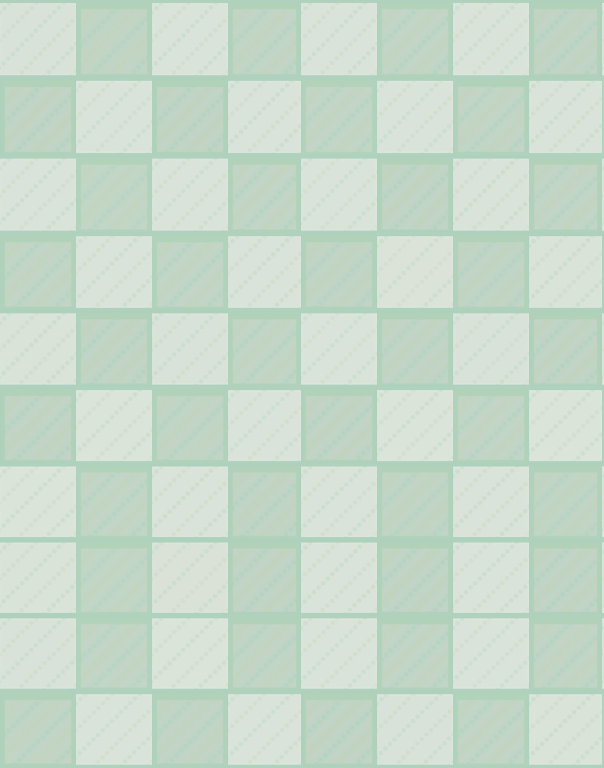
Write a WebGL 1 fragment shader that draws this pattern.

```glsl
precision highp float;
uniform vec2 u_resolution;

float hash(vec2 p) {
  return fract(sin(dot(p, vec2(41.3, 289.1))) * 4375.5);
}

// Soft-edged rectangle between two corners
float box(vec2 p, vec2 lo, vec2 hi, float soft) {
  vec2 d = min(p - lo, hi - p);
  return smoothstep(-soft, soft, min(d.x, d.y));
}

// Diagonal rows of beads: x is coverage, y alternates 0 and 1 by row
vec2 beads(vec2 p, float spacing, float radius, float soft) {
  float across = (p.x + p.y) / spacing;
  float rowId = floor(across);
  vec2 d = vec2((fract(across) - 0.5) * spacing,
                (fract((p.x - p.y) / 0.12) - 0.5) * 0.12) * 0.707;
  return vec2(1.0 - smoothstep(radius - soft, radius + soft, length(d)),
              mod(rowId, 2.0));
}

void main() {
  // Ten rows down the canvas, measured from the top
  float px = 10.0 / u_resolution.y;
  vec2 p = vec2(gl_FragCoord.x, u_resolution.y - gl_FragCoord.y) * px;
  float soft = 0.7 * px;

  // Slightly uneven row heights
  p.y -= 0.029 * sin(3.14159 * (p.y - 1.0) / 7.0);
  float row = floor(p.y);

  // Groups of four columns, the last one narrower
  float group = floor(p.x / 3.92);
  float x = p.x - group * 3.92;
  float col = min(floor(x / 0.99), 3.0);
  float width = col < 2.5 ? 0.99 : 0.95;
  vec2 q = vec2(x - col * 0.99, p.y - row);
  vec2 tile = vec2(col + 4.0 * group, row);

  // Checker order, with one row repeating its neighbours
  float shift = row == 7.0 ? 0.0 : mod(row, 2.0);
  bool pale = mod(col + shift, 2.0) < 0.5;

  // Green grid, yellower along the top of the dark tiles
  vec3 teal = vec3(0.685, 0.82, 0.745);
  vec3 color = teal;
  if (!pale) {
    float top = box(q, vec2(0.03, 0.045), vec2(width - 0.03, 0.99), 0.02);
    color = mix(teal, vec3(0.695, 0.825, 0.725), top);
  }

  if (pale) {
    float face = box(q, vec2(0.0, 0.052), vec2(width, 0.98), soft);
    float rim = face - box(q, vec2(0.02, 0.075), vec2(width - 0.02, 0.96), soft);
    vec2 dots = beads(q, 0.35, 0.03, soft);
    vec3 ink = mix(vec3(0.77, 0.86, 0.79), vec3(0.81, 0.86, 0.78), dots.y);
    vec3 fill = mix(vec3(0.855, 0.89, 0.85), ink, dots.x * 0.6);
    color = mix(color, fill + 0.01 * rim, face);
  } else {
    float face = box(q, vec2(0.065, 0.13), vec2(width - 0.065, 0.965), 1.3 * soft);
    vec2 dots = beads(q, 0.26, 0.032, soft);
    vec3 ink = mix(vec3(0.70, 0.825, 0.765), vec3(0.76, 0.83, 0.73), dots.y);
    // Faint broad bands under the beads
    float band = 0.5 - 0.5 * cos(6.28318 * (q.x + q.y) / 0.26);
    vec3 fill = mix(vec3(0.76, 0.835, 0.775), ink, max(dots.x * 0.75, band * 0.2));
    color = mix(color, fill, face);
  }

  // Small tone differences from tile to tile
  color += 0.006 * (hash(tile) - 0.5);
  gl_FragColor = vec4(color, 1.0);
}
```
